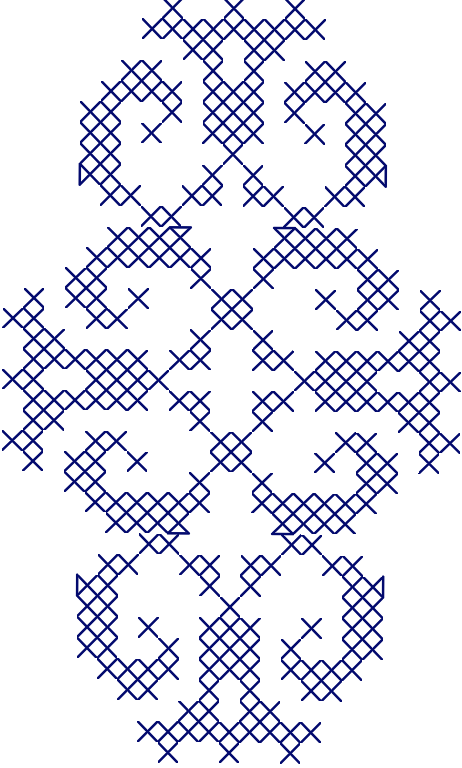
Reproduce this pattern procedurally as a WebGL 1 fragment shader.

```glsl
precision highp float;
// Cross-stitch ornament: navy crosses on white cloth. One sprig (stem, fork,
// arms and curls) is laid out on a stitch grid, mirrored across its axis,
// and placed four times around the middle by folding the plane.

uniform vec2 u_resolution;

// Lengths are fractions of the canvas height.
#define MIDDLE vec2(0.0006, 0.0043)   // offset from the canvas centre
#define TILT 0.0065                   // slight clockwise lean
#define PITCH vec2(0.02715, 0.02656)  // stitch size along and across a sprig
#define TALL_APEX 0.2947              // middle to upper and lower sprigs
#define WIDE_APEX 0.0950              // middle to left and right sprigs
#define THREAD 0.00165                // half the thread width
#define NAVY vec3(0.010, 0.040, 0.430)
#define CLOTH vec3(1.0)

// 1 when the stitch lies in the block of cells from lo to hi.
float block(vec2 cell, vec2 lo, vec2 hi) {
  vec2 inside = step(lo - 0.5, cell) * step(cell, hi + 0.5);
  return inside.x * inside.y;
}

float one(vec2 cell, vec2 at) {
  return block(cell, at, at);
}

// Cells of the sprig: x runs outward along the axis, y sideways from it.
float stitched(vec2 c) {
  // Stem and forked tip
  float s = block(c, vec2(1.0, 0.0), vec2(3.0, 1.0));
  s += one(c, vec2(0.0)) + one(c, vec2(4.0, 1.0));
  s += block(c, vec2(5.0, 1.0), vec2(5.0, 2.0));
  s += block(c, vec2(6.0, 0.0), vec2(6.0, 4.0));
  s += one(c, vec2(7.0, 0.0)) + one(c, vec2(7.0, 3.0));
  // Arm and the joint at its end
  s += one(c, vec2(-1.0, 1.0));
  s += block(c, vec2(-2.0, 1.0), vec2(-2.0, 2.0));
  s += block(c, vec2(-3.0, 3.0), vec2(-3.0, 4.0));
  // Curl
  s += block(c, vec2(-2.0, 5.0), vec2(-2.0, 6.0));
  s += block(c, vec2(-1.0, 6.0), vec2(2.0, 7.0));
  s += block(c, vec2(3.0, 3.0), vec2(3.0, 6.0));
  s += block(c, vec2(4.0, 4.0), vec2(4.0, 5.0));
  s += one(c, vec2(2.0, 3.0)) + one(c, vec2(1.0, 4.0));
  return min(s, 1.0);
}

// Thread coverage for a distance to its centre line.
float thread(float d) {
  float soft = 0.6 / u_resolution.y;
  return 1.0 - smoothstep(THREAD - soft, THREAD + soft, d);
}

// One sprig; along is measured from its apex, across from its axis.
float sprig(float along, float across) {
  vec2 grid = vec2(along, abs(across)) / PITCH;
  vec2 cell = floor(grid + 0.5);
  vec2 local = abs(grid - cell);
  float diagonal = abs(local.x - local.y) * PITCH.x * 0.7071;
  float ink = thread(diagonal) * stitched(cell);
  // Short straight stitch closing the outer edge of the curl
  vec2 edge = vec2(max(abs(grid.x + 1.0) - 0.5, 0.0), grid.y - 7.5);
  return max(ink, thread(length(edge * PITCH)));
}

void main() {
  vec2 p = (gl_FragCoord.xy - 0.5 * u_resolution) / u_resolution.y - MIDDLE;
  p += TILT * vec2(-p.y, p.x);
  vec2 q = abs(p);

  float tall = sprig(q.y - TALL_APEX, q.x);
  float wide = sprig(q.x - WIDE_APEX, q.y);
  gl_FragColor = vec4(mix(CLOTH, NAVY, max(tall, wide)), 1.0);
}
```
